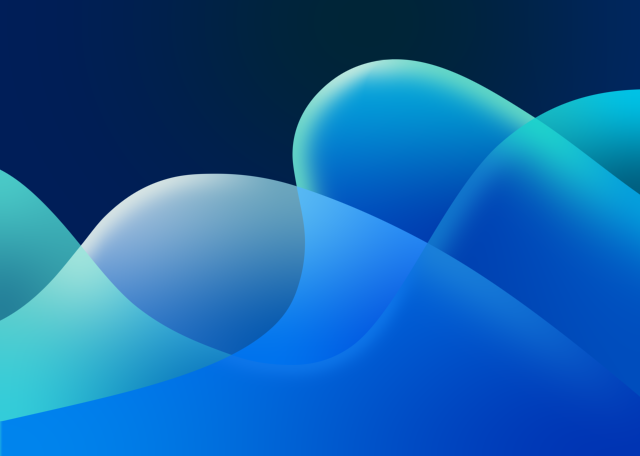
Write a Shadertoy shader that draws this background.

```glsl
// Translucent blue and teal waves overlapping on a dark navy backdrop.
// Three smooth outlines split the canvas into zones; each zone has a
// four-corner gradient plus soft glows that follow the outlines.

const vec2 SCENE = vec2(7.68, 5.46);

// Outline knots: position along the axis, value, slope.
const vec3 VALLEY[9] = vec3[9](
    vec3(0.0, 3.43, -0.5), vec3(0.97, 2.52, -1.24), vec3(1.65, 1.78, -0.78),
    vec3(2.78, 1.21, -0.36), vec3(3.5, 1.09, 0.0), vec3(4.2, 1.3, 0.68),
    vec3(5.13, 2.55, 1.67), vec3(6.0, 3.74, 0.88), vec3(7.68, 4.39, 0.03));
const vec3 HILL[9] = vec3[9](
    vec3(0.0, 1.62, 0.5), vec3(0.6, 2.08, 1.05), vec3(0.97, 2.52, 1.22),
    vec3(1.25, 2.86, 1.0), vec3(2.05, 3.33, 0.25), vec3(2.6, 3.38, 0.0),
    vec3(3.56, 3.23, -0.32), vec3(5.13, 2.55, -0.54), vec3(7.68, 0.71, -0.84));
// The wall runs along the square root of depth, which rounds its crest.
const vec3 WALL[9] = vec3[9](
    vec3(0.0, 4.75, -1.65), vec3(0.49, 4.0, -1.33), vec3(1.068, 3.51, 0.0),
    vec3(1.233, 3.56, 0.42), vec3(1.48, 3.66, 0.0), vec3(1.625, 3.6, -0.9),
    vec3(1.808, 3.2, -4.4), vec3(1.997, 1.5, -15.4), vec3(2.083, 0.0, -18.4));
const vec3 CREST = vec3(4.75, 4.75, 0.0);
const vec3 SHOULDER = vec3(6.42, 4.05, -0.64);
const vec3 SLOPE_END = vec3(7.68, 3.13, -0.7);

// Cubic between two knots: value and slope.
vec2 hermite(float x, vec3 a, vec3 b) {
    float span = b.x - a.x, t = clamp((x - a.x) / span, 0.0, 1.0);
    float rise = t * t * (3.0 - 2.0 * t), u = 1.0 - t;
    float value = mix(a.y, b.y, rise) + span * t * u * (u * a.z - t * b.z);
    float slope = 6.0 * t * u * (b.y - a.y) / span
                + u * (1.0 - 3.0 * t) * a.z + t * (3.0 * t - 2.0) * b.z;
    return vec2(value, slope);
}

vec2 spline(float x, vec3 knots[9]) {
    vec2 curve = hermite(x, knots[0], knots[1]);
    for (int i = 1; i < 8; i++)
        if (x >= knots[i].x) curve = hermite(x, knots[i], knots[i + 1]);
    return curve;
}

// Approximate distance below a curve given its value and slope.
float depthUnder(float y, vec2 curve) {
    return (curve.x - y) / sqrt(1.0 + curve.y * curve.y);
}

// Signed depth inside the large folded wave.
float foldDepth(vec2 p) {
    vec2 top = p.x < SHOULDER.x ? hermite(p.x, CREST, SHOULDER)
                                : hermite(p.x, SHOULDER, SLOPE_END);
    float s = sqrt(max(CREST.y - p.y, 0.0001));
    vec2 wall = spline(s, WALL);
    wall.y /= 2.0 * s;
    return min(depthUnder(p.y, top), -depthUnder(p.x, wall));
}

// Smooth gradient between the corners of a box.
vec3 corners(vec2 p, vec2 lo, vec2 hi, vec3 bl, vec3 br, vec3 tl, vec3 tr) {
    vec2 t = smoothstep(lo, hi, p);
    return mix(mix(bl, br, t.x), mix(tl, tr, t.x), t.y);
}

float glow(float d, float width) {
    return exp(-d * d / (width * width));
}

void mainImage(out vec4 fragColor, in vec2 fragCoord) {
    vec2 p = fragCoord / iResolution.xy * SCENE;
    float soft = 0.75 * SCENE.x / iResolution.x;
    float valley = depthUnder(p.y, spline(p.x, VALLEY));
    float hill = depthUnder(p.y, spline(p.x, HILL));
    float fold = foldDepth(p);

    // Backdrop
    vec3 night = mix(vec3(0.0, 0.115, 0.35), vec3(0.0, 0.15, 0.40), smoothstep(5.0, 7.7, p.x));
    night = mix(night, vec3(0.0, 0.145, 0.215), glow(length((p - vec2(4.4, 5.2)) / vec2(2.5, 2.2)), 1.0));

    // Teal wings at both sides
    vec3 leftWing = corners(p, vec2(0.0, 1.7), vec2(0.97, 3.43),
        vec3(0.14, 0.50, 0.60), vec3(0.20, 0.60, 0.65), vec3(0.29, 0.79, 0.78), vec3(0.25, 0.72, 0.74));
    vec3 rightWing = corners(p, vec2(6.42, 3.1), vec2(7.68, 4.4),
        vec3(0.0, 0.50, 0.62), vec3(0.0, 0.37, 0.50), vec3(0.10, 0.75, 0.78), vec3(0.0, 0.76, 0.90));
    vec3 wing = p.x < 3.0 ? leftWing : rightWing;

    // Pale hill, and its overlap with the left wing
    vec3 pale = corners(p, vec2(0.97, 1.2), vec2(3.66, 3.38),
        vec3(0.20, 0.48, 0.80), vec3(0.0, 0.33, 0.68), vec3(0.70, 0.79, 0.88), vec3(0.42, 0.65, 0.74));
    pale = mix(pale, vec3(0.88, 0.92, 0.90), 0.8 * glow(hill, 0.2) * smoothstep(3.4, 1.8, p.x));
    vec3 lagoon = corners(p, vec2(0.0, 0.4), vec2(2.78, 2.52),
        vec3(0.20, 0.80, 0.85), vec3(0.0, 0.42, 0.72), vec3(0.40, 0.80, 0.78), vec3(0.30, 0.75, 0.90));
    lagoon = mix(lagoon, vec3(0.67, 0.91, 0.87), 0.85 * glow(distance(p, vec2(0.97, 2.52)), 0.75));

    // Folded wave with a bright rim
    vec3 dome = corners(p, vec2(3.5, 2.5), vec2(6.42, 4.75),
        vec3(0.0, 0.30, 0.75), vec3(0.0, 0.20, 0.65), vec3(0.02, 0.65, 0.87), vec3(0.0, 0.66, 0.84));
    vec3 rim = mix(vec3(0.40, 0.85, 0.77), vec3(0.80, 0.93, 0.87), glow(distance(p, vec2(4.2, 4.65)), 0.7));
    dome = mix(dome, rim, 0.9 * glow(fold, 0.25));

    // Overlaps inside the folded wave
    vec3 bowl = corners(p, vec2(3.2, 1.1), vec2(5.13, 3.23),
        vec3(0.0, 0.45, 0.93), vec3(0.0, 0.30, 0.86), vec3(0.36, 0.74, 0.95), vec3(0.18, 0.58, 0.97));
    vec3 flank = corners(p, vec2(5.13, 0.7), vec2(7.68, 4.05),
        vec3(0.0, 0.25, 0.68), vec3(0.0, 0.30, 0.74), vec3(0.0, 0.25, 0.70), vec3(0.0, 0.35, 0.78));
    flank = mix(flank, vec3(0.08, 0.50, 0.82), 0.8 * glow(valley, 0.28));
    vec3 cyan = mix(vec3(0.12, 0.82, 0.80), vec3(0.02, 0.62, 0.86), smoothstep(6.4, 7.7, p.x));
    flank = mix(flank, cyan, glow(fold, 0.6));

    // Foreground water
    vec3 water = corners(p, vec2(0.0), vec2(7.68, 2.55),
        vec3(0.0, 0.52, 0.93), vec3(0.0, 0.20, 0.70), vec3(0.0, 0.45, 0.97), vec3(0.0, 0.35, 0.80));
    water = mix(water, vec3(0.12, 0.52, 0.85), 0.85 * glow(hill, 0.45) * smoothstep(8.0, 5.0, p.x));
    water = mix(water, vec3(0.06, 0.47, 0.92), 0.8 * glow(valley, 0.15) * smoothstep(5.3, 4.6, p.x));

    // Combine the zones
    vec3 inside = smoothstep(-soft, soft, vec3(valley, hill, fold));
    vec3 behind = mix(mix(night, wing, inside.x), mix(pale, lagoon, inside.x), inside.y);
    vec3 front = mix(mix(dome, flank, inside.x), mix(bowl, water, inside.x), inside.y);
    fragColor = vec4(mix(behind, front, inside.z), 1.0);
}
```
